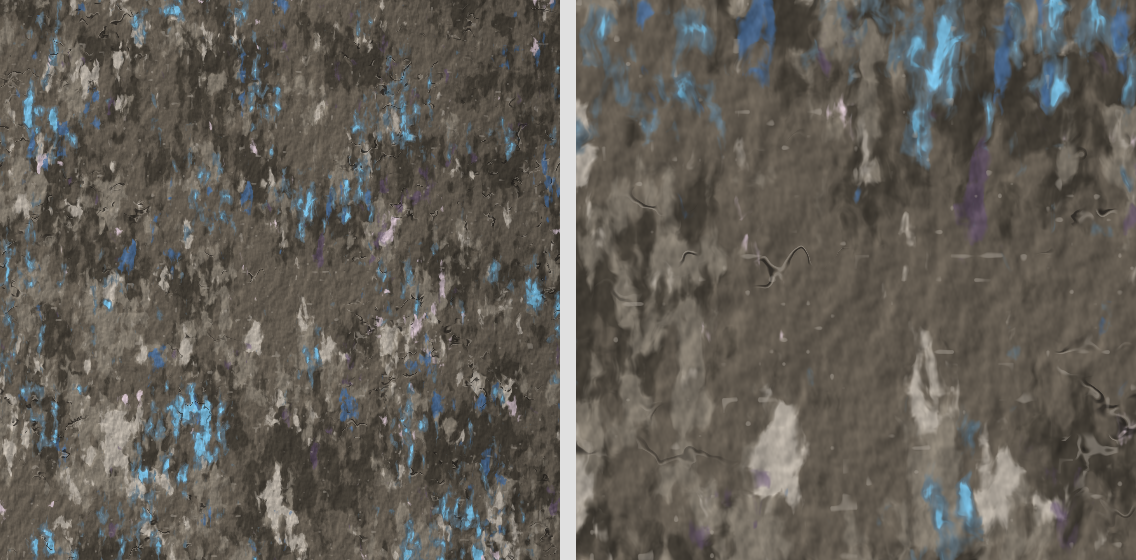
Left: the whole. Right: its middle third, enlarged.
A Shadertoy shader for this texture:

```glsl
const vec3 UMBER      = vec3(0.370, 0.340, 0.300);
const vec3 DARK_UMBER = vec3(0.250, 0.230, 0.200);
const vec3 TAUPE      = vec3(0.485, 0.455, 0.410);
const vec3 CHALK      = vec3(0.670, 0.640, 0.600);
const vec3 SLATE_BLUE = vec3(0.350, 0.420, 0.465);
const vec3 SKY_BLUE   = vec3(0.440, 0.690, 0.820);
const vec3 DEEP_BLUE  = vec3(0.260, 0.410, 0.600);
const vec3 VIOLET     = vec3(0.350, 0.280, 0.400);
const vec3 PINK_WHITE = vec3(0.780, 0.710, 0.750);
const vec3 CRACK      = vec3(0.110, 0.100, 0.090);

const vec2 DAB_GRID    = vec2(15.0, 21.0);   // knife dabs across the canvas
const vec2 DRAG_GRAIN  = vec2(85.0, 14.0);   // fine streaks pulled downwards
const vec2 CRUMB_GRAIN = vec2(72.0, 58.0);   // breaks inside the streaks
const vec2 RELIEF_STEP = vec2(-0.0012, 0.0014);
const float RELIEF     = 1.5;
const vec2 RAGGED      = vec2(0.006, 0.014);
const vec2 PINK_CENTRE = vec2(0.72, 0.38);

float hash(vec2 p) {
    vec3 q = fract(p.xyx * 0.1031);
    q += dot(q, q.yzx + 33.33);
    return fract((q.x + q.y) * q.z);
}

float noise(vec2 p) {
    vec2 i = floor(p), f = fract(p);
    f = f * f * (3.0 - 2.0 * f);
    return mix(mix(hash(i), hash(i + vec2(1, 0)), f.x),
               mix(hash(i + vec2(0, 1)), hash(i + vec2(1, 1)), f.x), f.y);
}

float fbm(vec2 p) {
    float sum = 0.0, amp = 0.533;
    for (int i = 0; i < 4; i++) {
        sum += amp * noise(p);
        p = p * 2.03 + 17.3;
        amp *= 0.5;
    }
    return sum;
}

// Uneven outline for every paint edge
vec2 ragged(vec2 p) {
    vec2 wobble = vec2(noise(p * 40.0), noise(p * vec2(75.0, 30.0) + 51.0));
    vec2 fray = vec2(noise(p * 150.0 + 7.0), noise(p * 130.0 + 23.0));
    return p + RAGGED * (wobble + 0.5 * fray - 0.75);
}

// Overlapping flat knife dabs, tone from -0.5 to 0.5
float knifeDabs(vec2 p) {
    vec2 g = p * DAB_GRID, home = floor(g);
    float tone = 0.0;
    for (int y = -1; y <= 1; y++)
    for (int x = -1; x <= 1; x++) {
        vec2 cell = home + vec2(x, y);
        vec2 jitter = vec2(hash(cell + 3.1), hash(cell + 41.7));
        vec2 halfSize = 0.2 + 0.5 * vec2(hash(cell + 71.3), hash(cell + 97.9));
        vec2 d = abs(g - cell - 0.2 - 0.6 * jitter) - halfSize;
        float cover = smoothstep(0.06, -0.06, max(d.x, d.y));
        tone = mix(tone, hash(cell + 131.0) - 0.5, 0.75 * cover);
    }
    return tone;
}

float paintHeight(vec2 p) {
    return 0.4 * fbm(p * vec2(36.0, 34.0) + 5.0)
         + 0.6 * fbm(p * vec2(78.0, 48.0) + 61.0)
         + 0.12 * knifeDabs(ragged(p));
}

// Patchy, crumbled, dragged paint: about zero mean and unit deviation
float scrape(vec2 p, vec2 scale, float seed) {
    float area = fbm(p * scale + seed) - 0.5;
    float drag = fbm(p * DRAG_GRAIN + seed * 1.7) - 0.5;
    float crumb = fbm(p * CRUMB_GRAIN + seed * 2.3) - 0.5;
    return (area * 0.5 + drag * 0.3 + crumb * 0.27) / 0.084;
}

float layer(float amount, float rarity, float softness) {
    return smoothstep(rarity - softness, rarity + softness, amount);
}

void mainImage(out vec4 fragColor, in vec2 fragCoord) {
    vec2 p = fragCoord / iResolution.y;
    float across = fragCoord.x / iResolution.x;
    vec2 q = ragged(p);
    float dab = knifeDabs(q);
    float leftBias = 0.45 - 0.9 * across;
    float lowBias = 0.35 - 0.7 * p.y;

    // Umber ground
    float ground = scrape(q, vec2(11.0, 10.0), 11.0) + 1.4 * dab + 0.6 * leftBias;
    vec3 col = mix(DARK_UMBER, UMBER, layer(ground, -0.55, 0.65));

    // Pale scraped layers
    float pale = scrape(q, vec2(16.0, 13.0), 37.0) + 1.3 * dab + leftBias + lowBias;
    col = mix(col, TAUPE, 0.95 * layer(pale, 1.05, 0.55));
    float chalk = scrape(q, vec2(24.0, 16.0), 83.0) + 0.5 * pale + 0.3 * leftBias;
    col = mix(col, CHALK, 0.95 * layer(chalk, 1.95, 0.5));

    // Violet and blue accents
    float violet = scrape(q, vec2(16.0, 11.0), 149.0);
    col = mix(col, VIOLET, 0.6 * layer(violet, 2.55, 0.4));
    float blue = scrape(q, vec2(11.0, 8.0), 211.0) + 0.5 * leftBias;
    col = mix(col, SLATE_BLUE, 0.9 * layer(blue, 1.3, 0.4));
    float deep = scrape(q, vec2(18.0, 11.0), 263.0)
               + 1.1 * smoothstep(0.93, 1.0, across);
    col = mix(col, DEEP_BLUE, 0.75 * layer(deep, 2.3, 0.4));
    col = mix(col, SKY_BLUE, 0.95 * layer(blue, 1.95, 0.3));

    // Pink-white cluster
    vec2 away = (p - PINK_CENTRE) / vec2(0.10, 0.17);
    float pink = scrape(q, vec2(24.0, 17.0), 307.0) + 1.7 * exp(-dot(away, away));
    col = mix(col, PINK_WHITE, 0.9 * layer(pink, 2.7, 0.4));

    // Raised paint lit from the upper left
    float slope = paintHeight(p - RELIEF_STEP) - paintHeight(p + RELIEF_STEP);
    col *= 1.0 + RELIEF * clamp(slope, -0.2, 0.2);

    // Crusted ridges: short dark cracks with a thin glint below
    float crust = smoothstep(0.48, 0.64, fbm(p * vec2(9.0, 11.0) + 401.0));
    float vein = fbm(q * vec2(20.0, 34.0) + 433.0) - 0.5;
    float crack = 1.0 - smoothstep(0.006, 0.026, abs(vein));
    float glint = 1.0 - smoothstep(0.004, 0.018, abs(vein - 0.04));
    float broken = smoothstep(0.5, 0.7, noise(p * 80.0 + 461.0));
    col = mix(col, CRACK, 0.7 * crust * crack * broken);
    col = mix(col, CHALK, 0.45 * crust * glint * broken);

    // Stray flecks of wet light
    float fleck = smoothstep(0.9, 0.98, noise(p * 140.0 + 503.0));
    col = mix(col, CHALK, 0.45 * fleck);

    // Shade gathering at the right
    col *= 1.02 - 0.10 * smoothstep(0.6, 1.0, across);
    fragColor = vec4(clamp(col, 0.0, 1.0), 1.0);
}
```
